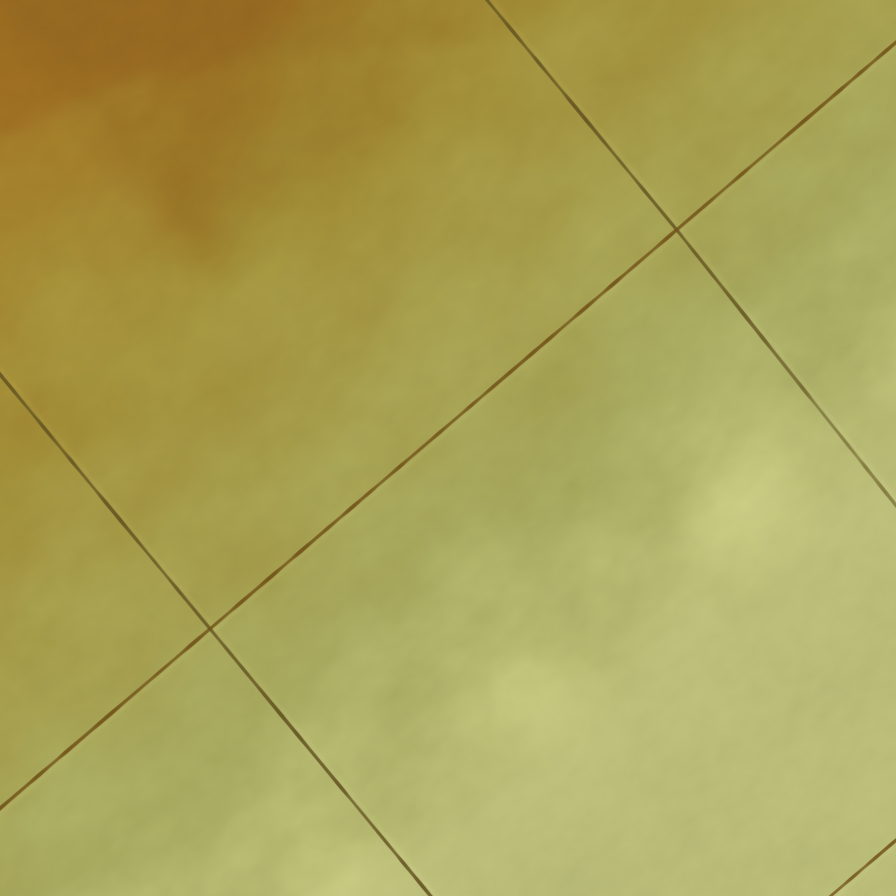
Give the GLSL for this texture, as a WebGL 1 fragment shader.

```glsl
precision highp float;
// Large square floor tiles seen at an angle, parted by thin dark joints.
// A skewed grid places the joints; a warm to pale green ramp, soft glints,
// broad shadows and gradient noise colour the glazed surface.
uniform vec2 u_resolution;

const vec2 CORNER = vec2(0.2344, 0.2982);   // one crossing of the joints
const vec2 SIDE_U = vec2(0.5208, 0.4453);   // tile edge, rising right
const vec2 SIDE_V = vec2(0.4310, -0.5220);  // tile edge, falling right
const float TILE = 0.68;                    // tile edge length
const float JOINT = 0.0018;                 // half width of a joint

vec2 hashGradient(vec2 cell) {
  float a = 6.2832 * fract(sin(dot(cell, vec2(127.1, 311.7))) * 4375.85);
  return vec2(cos(a), sin(a));
}

float gradientNoise(vec2 p) {
  vec2 i = floor(p), f = fract(p);
  vec2 w = f * f * f * (f * (f * 6.0 - 15.0) + 10.0);
  float a = dot(hashGradient(i), f);
  float b = dot(hashGradient(i + vec2(1, 0)), f - vec2(1, 0));
  float c = dot(hashGradient(i + vec2(0, 1)), f - vec2(0, 1));
  float d = dot(hashGradient(i + vec2(1, 1)), f - vec2(1, 1));
  return mix(mix(a, b, w.x), mix(c, d, w.x), w.y);
}

float fbm(vec2 p) {
  float sum = 0.0, amp = 0.5;
  for (int i = 0; i < 4; i++) {
    sum += amp * gradientNoise(p);
    p = mat2(1.6, 1.2, -1.2, 1.6) * p + 7.3;
    amp *= 0.5;
  }
  return sum;
}

// Canvas position to tile coordinates, with a slight taper
vec2 tileCoords(vec2 p) {
  vec2 q = p - CORNER;
  float det = SIDE_U.x * SIDE_V.y - SIDE_U.y * SIDE_V.x;
  float u = (q.x * SIDE_V.y - q.y * SIDE_V.x) / det;
  float v = (SIDE_U.x * q.y - SIDE_U.y * q.x) / det;
  return vec2(u + 0.018 * u * max(v, 0.0), v + 0.03 * v * (v - 1.0));
}

// Warm ochre through olive to pale green
vec3 glazeRamp(float t) {
  vec3 c = mix(vec3(0.64, 0.45, 0.14), vec3(0.64, 0.50, 0.17), smoothstep(0.0, 0.13, t));
  c = mix(c, vec3(0.64, 0.56, 0.22), clamp((t - 0.12) / 0.13, 0.0, 1.0));
  c = mix(c, vec3(0.65, 0.62, 0.30), clamp((t - 0.25) / 0.18, 0.0, 1.0));
  c = mix(c, vec3(0.66, 0.67, 0.38), clamp((t - 0.43) / 0.17, 0.0, 1.0));
  return mix(c, vec3(0.73, 0.74, 0.47), clamp((t - 0.60) / 0.20, 0.0, 1.0));
}

// Row of soft glints running along a tile
float glints(vec2 uv, float wobble) {
  float across = (uv.y - 0.426 + 0.15 * wobble) / 0.11;
  float along = 0.5 + 0.5 * cos(6.2832 * (uv.x - 0.35) / 0.45);
  return exp(-across * across) * mix(0.3, 1.0, along * along);
}

// Overlapping shadows toward the upper left
float shadows(vec2 p, vec2 uv) {
  float rim = 0.09 - 0.09 * p.x + 0.07 * exp(-12.0 * p.x);
  float arc = 1.0 - smoothstep(-0.02, 0.02, 1.0 - p.y - rim);
  float wedge = smoothstep(0.32, 0.42, uv.x) * smoothstep(0.36, 0.50, -uv.y);
  return 0.6 * arc * (1.0 - smoothstep(0.4, 0.75, p.x))
       + wedge * (1.0 - smoothstep(0.65, 1.0, uv.x));
}

// Signed distance to the nearest joint of one direction
float jointOffset(float coord) {
  return (fract(coord + 0.5) - 0.5) * TILE;
}

float jointMask(float offset, float halfWidth, float pixel) {
  float soft = max(0.75 * pixel, 0.0009);
  return 1.0 - smoothstep(halfWidth - soft, halfWidth + soft, abs(offset));
}

// Pale worn lip beside a joint
float jointLip(float offset) {
  float d = (offset - 0.0045) / 0.0025;
  return exp(-d * d);
}

void main() {
  vec2 p = gl_FragCoord.xy / u_resolution;
  float pixel = 1.0 / min(u_resolution.x, u_resolution.y);
  vec2 uv = tileCoords(p);

  // Glaze: tone across the floor, mottled and stepped between rows
  float cloud = fbm(uv * vec2(4.0, 6.0) + 3.0);
  float grain = fbm(uv * vec2(24.0, 34.0));
  float tone = 0.45 * p.x + 0.55 * (1.0 - p.y);
  tone += 0.03 * step(0.0, uv.y) + 0.16 * cloud - 0.07 * shadows(p, uv);
  vec3 color = glazeRamp(tone);
  color *= 1.0 + 0.05 * cloud + 0.035 * grain - 0.05 * shadows(p, uv);
  color += vec3(0.07, 0.065, 0.06) * glints(uv, cloud);

  // Joints: worn in width and strength, paler toward the lower right
  vec2 offset = vec2(jointOffset(uv.x), jointOffset(uv.y));
  vec2 wear = vec2(gradientNoise(vec2(uv.y * 30.0, 2.5)), gradientNoise(vec2(uv.x * 30.0, 8.5)));
  vec2 halfWidth = JOINT * (1.0 + 0.35 * wear);
  float crossing = jointMask(offset.x, halfWidth.x, pixel);
  float rising = jointMask(offset.y, halfWidth.y, pixel);
  color += 0.02 * (jointLip(offset.x) + jointLip(offset.y));
  float fade = smoothstep(0.75, 1.0, p.x) * step(0.0, uv.y);
  color = mix(color, vec3(0.39, 0.33, 0.13), crossing * (0.82 + 0.2 * wear.x - 0.3 * fade));
  color = mix(color, vec3(0.44, 0.32, 0.09), rising * (0.82 + 0.2 * wear.y));
  gl_FragColor = vec4(clamp(color, 0.0, 1.0), 1.0);
}
```
